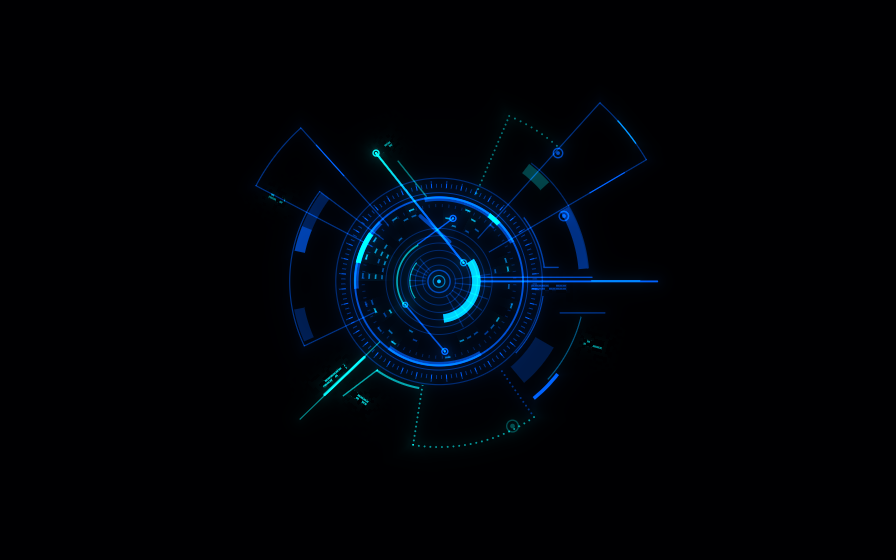
This background is drawn by a WebGL 1 fragment shader. Its source:

```glsl
precision highp float;
// A radial instrument dial of thin glowing blue and cyan strokes on black.
// Each part is a signed distance, polar or straight, turned into ink with
// a soft halo and summed; lengths are 1/480 of the canvas height.
#define UNITS 480.
#define CENTER vec2(-7.7, -1.2)
#define HALO .06
#define HALO_SIZE 5.
#define BLUE vec3(0., .36, .95)
#define DEEP vec3(0., .17, .46)
#define CYAN vec3(.02, .85, .85)
#define SKY vec3(0., .68, 1.)

uniform vec2 u_resolution;

vec2 p;            // position from the dial center
float r, ang, px;  // radius, angle in degrees, pixel size

float hash(vec2 c) { return fract(sin(dot(c, vec2(127.1, 311.7))) * 43758.5); }

vec2 direction(float a) { return vec2(cos(radians(a)), sin(radians(a))); }

float ink(float d) {
  return clamp(.5 - d / px, 0., 1.) + HALO * exp(-max(d, 0.) / HALO_SIZE);
}

// Distance to a ring piece of half width w between two angles
float piece(float radius, float w, float a0, float a1) {
  float off = abs(mod(ang - .5 * (a0 + a1) + 180., 360.) - 180.);
  return max(abs(r - radius) - w, radians(off - .5 * (a1 - a0)) * r);
}

float arc(float radius, float w, float a0, float a1) { return ink(piece(radius, w, a0, a1)); }

float ring(float radius, float w) { return ink(abs(r - radius) - w); }

float line(float x0, float y0, float x1, float y1, float w) {
  vec2 a = vec2(x0, y0), v = vec2(x1, y1) - a;
  return ink(length(p - a - v * clamp(dot(p - a, v) / dot(v, v), 0., 1.)) - w);
}

float spoke(float a, float r0, float r1) {
  vec2 v = direction(a), e = v * r1;
  v *= r0;
  return line(v.x, v.y, e.x, e.y, .5);
}

// Arc with a spoke at either end
float fan(float radius, float inner, float a0, float a1) {
  return arc(radius, .5, a0, a1) + spoke(a0, inner, radius) + spoke(a1, inner, radius);
}

float ticks(float count, float radius, float len) {
  float cell = 360. / count;
  float side = radians(abs(mod(ang, cell) - .5 * cell)) * r;
  return ink(max(side - .4, abs(r - radius) - len));
}

float node(float x, float y, float size) {
  float d = length(p - vec2(x, y));
  return ink(abs(d - size) - .6) + ink(d - size * .4);
}

// Polar grid of dots cut to a ring piece
float dots(float radius, float w, float a0, float a1) {
  vec2 q = vec2(mod(r, 4.) - 2., radians(mod(ang, 2.) - 1.) * r);
  return ink(max(length(q) - .8, piece(radius, w, a0, a1)));
}

// Scattered small blocks in a tilted strip
float blocks(float x, float y, float tilt, float w) {
  vec2 axis = direction(tilt), q = p - vec2(x, y);
  q = vec2(dot(q, axis), axis.x * q.y - axis.y * q.x);
  vec2 cell = vec2(3., 2.6), e = abs(mod(q, cell) - .5 * cell) - vec2(1.4, .8);
  e = max(e, abs(q) - vec2(w, cell.y));
  return ink(max(e.x, e.y)) * step(.35, hash(floor(q / cell) + x));
}

vec3 core() {
  vec3 c = SKY * (ink(r - 1.6) + .6 * ring(5., .5)) + BLUE * .6 * ring(9.5, .6);
  for (int i = 0; i < 6; i++) {
    float n = float(i);
    c += DEEP * .7 * ring(14. + 6.3 * n, .4);
    c += BLUE * .3 * (spoke(14. * n - 62., 14., 44.) + spoke(12. * n + 130., 12., 25.));
  }
  c += SKY * 1.1 * arc(32., 3.6, -83., 33.);
  c += CYAN * .7 * (arc(36., .7, 120., 213.) + arc(25., .5, 140., 215.));
  // Linked nodes
  c += BLUE * .8 * (line(-18., 32., 12., 54., .6) + line(-29., -20., 5., -60., .7));
  c += BLUE * (node(12., 54., 2.5) + node(5., -60., 2.5));
  return c + SKY * .7 * (node(-29., -20., 2.) + node(21., 16., 2.5));
}

vec3 rings() {
  vec3 c = BLUE * .75 * ring(72., .8) + DEEP * (ring(76., .4) + .8 * ring(88.5, .5));
  c += DEEP * (ticks(120., 82., 1.6) + .6 * ticks(72., 65., 1.2)) + BLUE * .5 * ticks(40., 83., 3.);
  // Scattered dashes
  for (int i = 0; i < 4; i++) {
    float radius = 49. + 5.5 * float(i), id = floor(ang / 7.2), a = id * 7.2;
    vec3 tint = mix(DEEP, CYAN, .7 * hash(vec2(radius, id)));
    c += tint * step(.74, hash(vec2(id, radius))) * arc(radius, .7, a + 1., a + 5.);
  }
  c += BLUE * .6 * (arc(71., 2., 28., 100.) + arc(71., 2., 233., 300.) + arc(71., 2., 135., 185.));
  return c + SKY * (arc(71., 2.2, 145., 167.) + arc(71., 2., 44., 53.));
}

vec3 sectors() {
  vec3 c = BLUE * .5 * (fan(206., 50., 30.4, 48.) + fan(177., 65., 132., 152.4) + fan(128., 60., 143., 205.6));
  c += BLUE * .6 * (spoke(30.4, 150., 184.) + spoke(132., 122., 157.)) + SKY * .6 * arc(206., .6, 35., 42.);
  // Side bands and panel
  c += BLUE * .65 * arc(122., 4.5, 158., 168.) + DEEP * .6 * (arc(122., 4.5, 143., 158.) + arc(122., 4.5, 191., 204.));
  c += BLUE * .4 * arc(128.5, .5, 5., 52.) + DEEP * arc(124., 4., 5., 30.) + CYAN * .28 * arc(122., 5., 42., 52.5);
  c += BLUE * .6 * (arc(91., .6, 8., 37.) + arc(90., .5, -43., -8.) + line(90., 12., 102., 12., .6));
  c += DEEP * .5 * arc(104.5, 9., -50., -30.) + SKY * .45 * arc(125.5, .5, -42., -14.) + BLUE * arc(129., 1.5, -51., -38.);
  // Dotted fans
  c += CYAN * .5 * (dots(154., 2., 48., 68.) + dots(116., 36., 66., 68.));
  return c + CYAN * .65 * (dots(142., 2., 260., 306.) + dots(116., 26., 260., 262.)) + DEEP * dots(116., 24., 304., 306.);
}

vec3 pointers() {
  // Right beam
  vec3 c = BLUE * (line(36., 0., 187., 0., .8) + .7 * line(34., 3.5, 131., 3.5, .6));
  c += SKY * .5 * line(131., .5, 172., .5, .5) + BLUE * .5 * line(104., -27., 142., -27., .6);
  // Upper left hand, cyan at its tip
  c += mix(BLUE, CYAN, smoothstep(50., 100., p.y)) * line(-54., 110., 21., 16., .9);
  c += BLUE * .6 * line(-16., 56., 9., 34., 1.6) + CYAN * (node(-54., 110., 2.5) + .5 * line(-35., 103., -11., 73., .6));
  // Lower left hand
  c += CYAN * (.6 * line(-119., -118., -51., -52., .5) + .8 * line(-98., -97., -64., -65., 1.2));
  c += CYAN * .7 * (line(-82., -98., -53., -76., .6) + arc(93., .9, 235., 259.5));
  // Satellites and block clusters
  c += BLUE * .7 * (node(102., 110., 4.) + node(107., 56., 4.)) + CYAN * .3 * node(63., -124., 5.);
  c += CYAN * .8 * (blocks(-90., -81., 40., 13.) + blocks(-68., -100., -35., 8.));
  c += CYAN * .6 * (blocks(132., -54., -15., 8.) + blocks(-46., 115., 35., 6.));
  return c + CYAN * .5 * blocks(-139., 71., -25., 7.) + BLUE * .5 * blocks(94., -5., 0., 15.);
}

void main() {
  px = UNITS / u_resolution.y;
  p = (gl_FragCoord.xy - .5 * u_resolution) * px - CENTER;
  r = length(p);
  ang = degrees(atan(p.y, p.x));
  vec3 color = vec3(0., 0., .006) + DEEP * .13 * exp(-r * r / 8000.);
  color += core() + rings() + sectors() + pointers();
  gl_FragColor = vec4(min(color, 1.), 1.);
}
```
